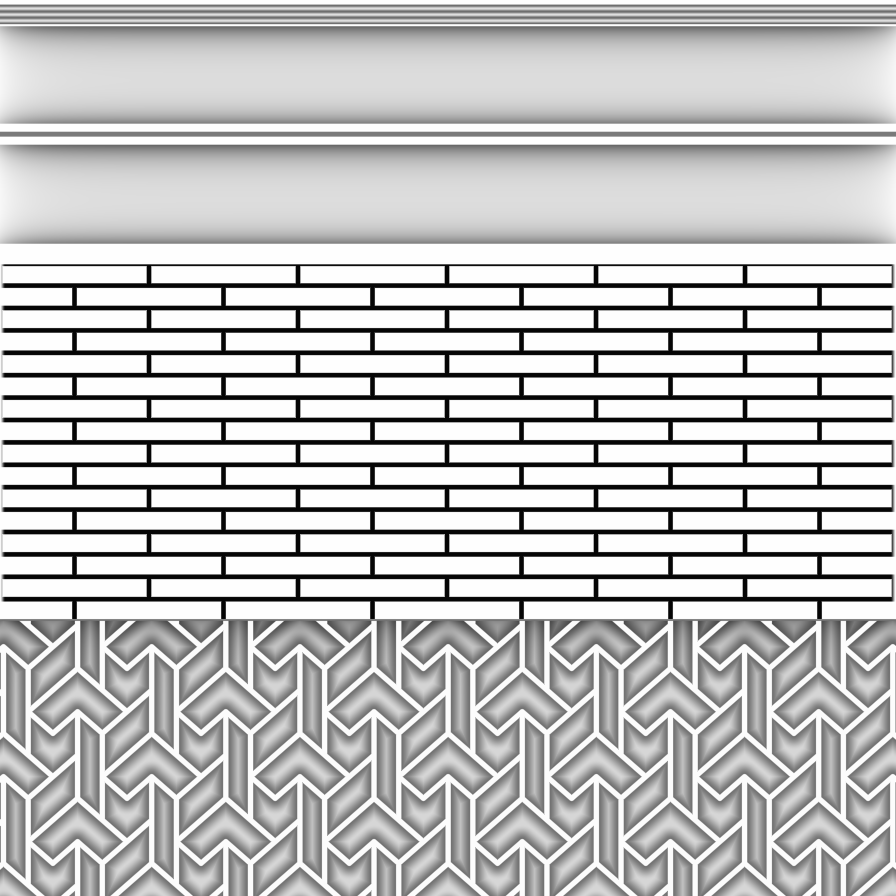
Reproduce this texture map procedurally as a Shadertoy shader.

```glsl
// Greyscale trim sheet: shaded mouldings, running-bond bricks and an interlocking chevron lattice.

// Coverage of a line of half width w at distance d
float stroke(float d, float w, float aa) {
    return 1.0 - smoothstep(w - aa, w + aa, abs(d));
}

// Coverage of a horizontal band between two heights
float band(float y, float top, float bottom, float aa) {
    return smoothstep(top - aa, top + aa, y) * (1.0 - smoothstep(bottom - aa, bottom + aa, y));
}

float segment(vec2 p, vec2 a, vec2 b) {
    vec2 scale = vec2(2.757, 2.417);   // lattice step in percent of the canvas
    vec2 pa = (p - a) * scale, ba = (b - a) * scale;
    return length(pa - ba * clamp(dot(pa, ba) / dot(ba, ba), 0.0, 1.0));
}

// Concave moulding, dark along its long edges and pale at its ends
float moulding(vec2 p, float top, float bottom) {
    float side = min(p.x, 100.0 - p.x);
    float fade = 1.0 - 0.5 * exp(-side / 2.0);
    float shadow = 0.5 * exp(-max(p.y - top, 0.0) / 1.5)
                 + 0.4 * exp(-max(bottom - p.y, 0.0) / 1.2);
    return 0.88 + 0.1 * exp(-side / 3.0) - shadow * fade;
}

// Mortar joints, alternate rows shifted by half a brick
float mortar(vec2 p, float aa) {
    float row = (p.y - 31.875) / 2.5;
    float shift = 0.5 * (1.0 - mod(floor(row), 2.0));
    float course = abs(fract(row + 0.5) - 0.5) * 2.5;
    float joint = abs(fract(p.x / 16.63 + shift + 0.5) - 0.5) * 16.63;
    float ink = max(stroke(course, 0.26, aa), stroke(joint, 0.26, aa));
    ink *= step(29.6, p.y);
    ink = max(ink, stroke(p.y - 29.6, 0.1, aa));
    return ink * smoothstep(0.0, 0.6, min(p.x, 100.0 - p.x));
}

// Distance to the ribs of one chevron, its upright bar and its slanted tail
float ribs(vec2 q) {
    vec2 m = vec2(abs(q.x), q.y);
    float d = segment(m, vec2(0), vec2(2, 2));
    d = min(d, segment(m, vec2(2, 2), vec2(1, 3)));
    d = min(d, segment(m, vec2(1, 3), vec2(0, 2)));
    d = min(d, segment(q, vec2(2, 2), vec2(3, 1)));
    d = min(d, segment(q, vec2(0), vec2(0, -4)));
    return min(d, segment(q, vec2(1, 1), vec2(1, -3)));
}

// Chevrons repeat on a centred lattice of six steps
float lattice(vec2 p) {
    vec2 q = (p - vec2(8.66, 74.6)) / vec2(2.757, 2.417);
    float d = 100.0;
    for (int s = 0; s < 2; s++) {
        vec2 local = mod(q - 3.0 * float(s) + 3.0, 6.0) - 3.0;
        for (int j = -1; j <= 1; j++)
            for (int i = -1; i <= 1; i++)
                d = min(d, ribs(local - 6.0 * vec2(i, j)));
    }
    return d;
}

void mainImage(out vec4 fragColor, in vec2 fragCoord) {
    // Percent of the canvas, measured down from the top
    vec2 p = fragCoord / iResolution.xy;
    p = 100.0 * vec2(p.x, 1.0 - p.y);
    float aa = 75.0 / iResolution.y;
    float grey = 0.995;

    // Fine grooves and the two mouldings
    float groove = 0.65 + 0.22 * cos(6.2832 * (p.y - 0.95) / 0.68);
    grey = mix(grey, groove, band(p.y, 0.5, 2.7, aa));
    grey = mix(grey, moulding(p, 2.93, 13.8), band(p.y, 2.93, 13.8, aa));
    grey = mix(grey, 0.48, band(p.y, 14.7, 15.25, aa));
    grey = mix(grey, moulding(p, 16.15, 27.2), band(p.y, 16.15, 27.2, aa));

    // Bricks
    grey = mix(grey, 0.02, mortar(p, aa) * band(p.y, 29.3, 69.1, aa));

    // Chevron lattice with soft shading beside each rib
    if (p.y > 68.5) {
        float d = lattice(p);
        float shade = mix(0.42, 0.84, smoothstep(0.1, 1.9, d));
        shade *= 1.0 - 0.4 * exp(-max(p.y - 69.1, 0.0) / 2.0);
        shade = mix(shade, 0.99, stroke(d, 0.3, aa));
        shade = mix(shade, 0.45, stroke(p.y - 69.15, 0.15, aa));
        grey = mix(grey, shade, smoothstep(69.1 - aa, 69.1 + aa, p.y));
    }
    fragColor = vec4(vec3(clamp(grey, 0.0, 1.0)), 1.0);
}
```
